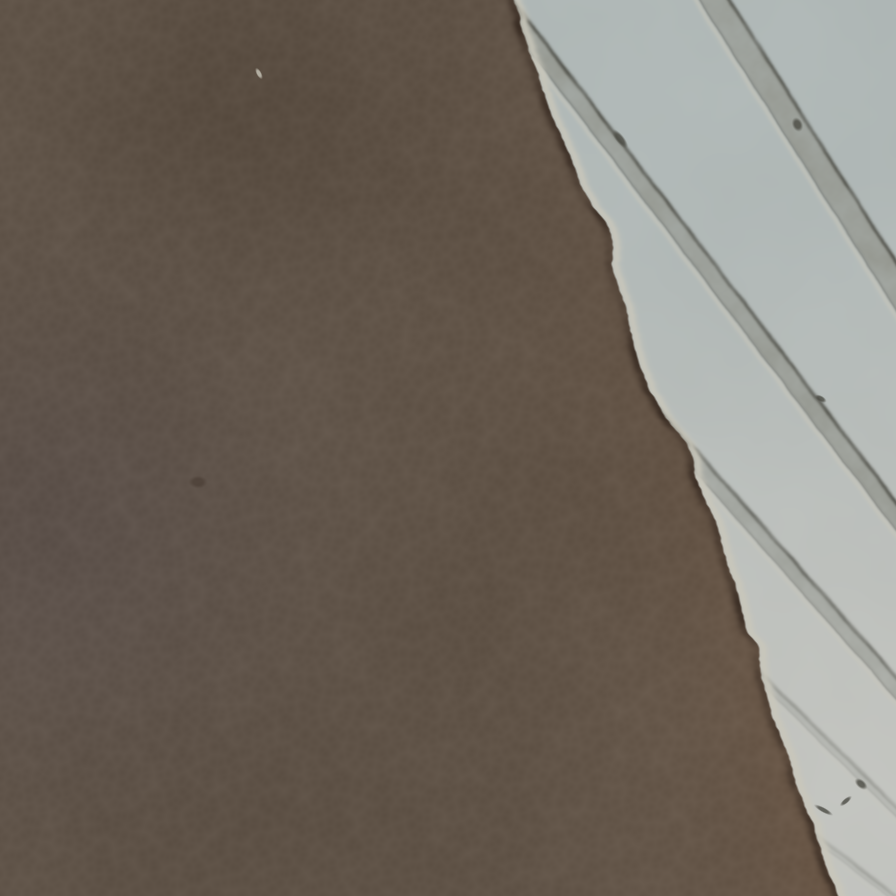
Reproduce this texture procedurally as a WebGL 2 fragment shader.

```glsl
#version 300 es
precision highp float;
uniform vec2 u_resolution;
out vec4 fragColor;

const vec3 BROWN = vec3(0.378, 0.330, 0.284);
const vec3 BOARD_TOP = vec3(0.690, 0.722, 0.717);
const vec3 BOARD_LOW = vec3(0.762, 0.768, 0.750);
const vec3 GROOVE = vec3(0.585, 0.595, 0.565);
const vec3 SEAM = vec3(0.29, 0.29, 0.26);
const vec3 RIM = vec3(0.79, 0.78, 0.73);
const vec3 SHADOW = vec3(0.22, 0.17, 0.135);

vec2 hash2(vec2 cell) {
  vec3 q = fract(cell.xyx * vec3(0.1031, 0.1030, 0.0973));
  q += dot(q, q.yzx + 33.33);
  return fract((q.xx + q.yz) * q.zy);
}

// Distance to the nearest scattered cell point
float cellular(vec2 p) {
  vec2 cell = floor(p), f = fract(p);
  float nearest = 2.0;
  for (int y = -1; y <= 1; y++)
    for (int x = -1; x <= 1; x++) {
      vec2 o = vec2(x, y);
      nearest = min(nearest, length(o + hash2(cell + o) - f));
    }
  return nearest;
}

// Layered, rotated sines in roughly -1..1
float waves(vec2 p) {
  float sum = 0.0, amp = 0.5;
  for (int i = 0; i < 5; i++) {
    sum += amp * sin(p.x + 1.7 * sin(p.y + float(i)));
    p = mat2(1.3, 1.2, -1.2, 1.3) * p + 2.1;
    amp *= 0.6;
  }
  return sum;
}

float bump(float t, float center, float width) {
  float k = (t - center) / width;
  return exp(-k * k);
}

// Horizontal position of the torn edge at depth t below the top
float tornEdge(float t) {
  float x = 0.573 + 0.362 * t;
  x += 0.013 * bump(t, 0.26, 0.035) - 0.010 * bump(t, 0.42, 0.045);
  x += 0.014 * bump(t, 0.59, 0.13) + 0.006 * bump(t, 0.50, 0.02);
  x += 0.008 * bump(t, 0.725, 0.015) - 0.004 * bump(t, 0.10, 0.06);
  return x + 0.0022 * waves(vec2(t * 75.0, 1.0));
}

// Signed distance from the line a-b, positive on its lower left
float lineSide(vec2 p, vec2 a, vec2 b) {
  vec2 dir = normalize(b - a);
  return dot(p - a, vec2(dir.y, -dir.x));
}

float spot(vec2 p, vec2 center, vec2 size, float angle) {
  float c = cos(angle), s = sin(angle);
  vec2 q = mat2(c, -s, s, c) * (p - center) / size;
  return 1.0 - smoothstep(0.5, 1.3, length(q));
}

// Recessed strip with a dark upper seam and a soft lower lip
vec3 addGroove(vec3 col, vec2 p, vec2 a, vec2 b, float width, float depth) {
  float d = lineSide(p, a, b) + 0.0007 * waves(p * 60.0);
  float band = smoothstep(-0.001, 0.002, d) * (1.0 - smoothstep(width - 0.003, width + 0.001, d));
  float wear = 0.8 + 0.2 * waves(p * 45.0);
  col = mix(col, GROOVE, band * depth * wear);
  col = mix(col, SEAM, bump(d, 0.0, 0.0026) * depth * wear * 0.85);
  col = mix(col, SEAM, bump(d, width, 0.0018) * depth * 0.36);
  return mix(col, RIM, bump(d, width + 0.004, 0.003) * depth * 0.5);
}

vec3 boards(vec2 p) {
  vec3 col = mix(BOARD_LOW, BOARD_TOP, smoothstep(0.1, 0.9, p.y));
  col += 0.007 * waves(p * 12.0);
  col = addGroove(col, p, vec2(0.814, 1.0), vec2(1.0, 0.707), 0.028, 0.95);
  col = addGroove(col, p, vec2(0.592, 0.974), vec2(1.0, 0.440), 0.019, 0.95);
  col = addGroove(col, p, vec2(0.775, 0.499), vec2(1.0, 0.245), 0.016, 0.75);
  col = addGroove(col, p, vec2(0.853, 0.245), vec2(1.0, 0.100), 0.008, 0.35);
  col = addGroove(col, p, vec2(0.935, 0.050), vec2(1.0, 0.0), 0.006, 0.25);
  // Chips and debris
  float chips = spot(p, vec2(0.961, 0.125), vec2(0.007, 0.004), -0.7);
  chips = max(chips, spot(p, vec2(0.944, 0.106), vec2(0.007, 0.0025), 0.7));
  chips = max(chips, spot(p, vec2(0.919, 0.096), vec2(0.010, 0.0025), -0.5));
  chips = max(chips, spot(p, vec2(0.916, 0.555), vec2(0.006, 0.003), -0.5));
  chips = max(chips, spot(p, vec2(0.890, 0.861), vec2(0.005, 0.007), 0.4));
  chips = max(chips, spot(p, vec2(0.692, 0.845), vec2(0.011, 0.004), -0.9));
  return mix(col, SEAM, chips * 0.8);
}

vec3 brownSheet(vec2 p, float inset) {
  vec3 col = BROWN + 0.010 * waves(p * 7.0 + 1.0);
  col += vec3(0.035, 0.012, -0.004) * exp(-inset * 7.0) * (1.2 - p.y);
  col += vec3(-0.012, -0.008, 0.012) * bump(length(p - vec2(0.05, 0.40)), 0.0, 0.25);
  col -= 0.025 * bump(length(p - vec2(0.27, 0.88)), 0.0, 0.16);
  // Fibres slanting down to the right
  vec2 fibre = vec2(p.x - p.y, 0.5 * (p.x + p.y));
  col += 0.022 * (cellular(fibre * vec2(65.0, 120.0)) - 0.5);
  col += 0.014 * (cellular(fibre * vec2(24.0, 45.0)) - 0.5);
  col = mix(col, SHADOW, 0.4 * spot(p, vec2(0.221, 0.462), vec2(0.009, 0.006), 0.0));
  return mix(col, RIM, 0.8 * spot(p, vec2(0.289, 0.918), vec2(0.0025, 0.006), 0.5));
}

void main() {
  vec2 p = gl_FragCoord.xy / u_resolution;
  float d = (p.x - tornEdge(1.0 - p.y)) * 0.93;
  float ragged = 0.6 + 0.4 * waves(p * 35.0);
  vec3 sheet = mix(brownSheet(p, max(-d, 0.0)), SHADOW, bump(d, -0.002, 0.006) * ragged);
  vec3 wall = mix(boards(p), RIM, bump(d, 0.004, 0.005) * 0.8);
  fragColor = vec4(mix(sheet, wall, smoothstep(-0.0015, 0.0015, d)), 1.0);
}
```
